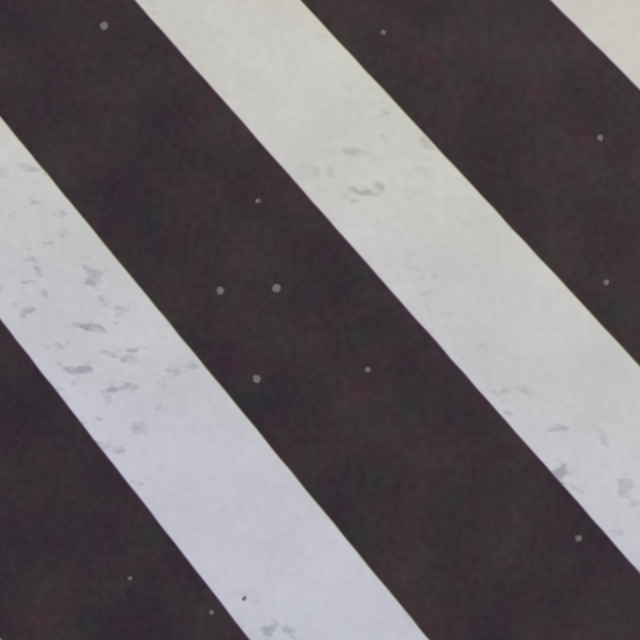
Give the GLSL for this pattern, as a Shadertoy shader.

```glsl
// Pale painted diagonal bands on dark asphalt, seen in slight perspective.
// The bands fan out from a far vanishing point and repeat with fract();
// gradient noise mottles both surfaces and a jittered grid scatters specks.

const vec2  VANISHING_POINT = vec2(-4.866, 6.755);
const float PAINT_SHARE = 0.409;   // painted part of each repeat
const float EDGE_SOFTNESS = 0.0028;

vec2 hash2(vec2 p) {
    vec3 q = fract(p.xyx * vec3(0.1031, 0.1030, 0.0973));
    q += dot(q, q.yzx + 33.33);
    return fract((q.xx + q.yz) * q.zy);
}

float gradientDot(vec2 cell, vec2 offset) {
    float angle = 6.2832 * hash2(cell).x;
    return dot(vec2(cos(angle), sin(angle)), offset);
}

float gradientNoise(vec2 p) {
    vec2 i = floor(p), f = fract(p), e = vec2(1.0, 0.0);
    vec2 u = f * f * f * (f * (f * 6.0 - 15.0) + 10.0);
    float low  = mix(gradientDot(i, f), gradientDot(i + e.xy, f - e.xy), u.x);
    float high = mix(gradientDot(i + e.yx, f - e.yx),
                     gradientDot(i + e.xx, f - e.xx), u.x);
    return mix(low, high, u.y);
}

float fbm(vec2 p, int octaves) {
    float sum = 0.0, amplitude = 1.0;
    for (int i = 0; i < octaves; i++) {
        sum += amplitude * gradientNoise(p);
        p = mat2(1.6, 1.2, -1.2, 1.6) * p + 17.3;
        amplitude *= 0.55;
    }
    return sum;
}

// Band number across the fan, foreshortened toward the upper right
float bandCoordinate(vec2 p) {
    float slope = (VANISHING_POINT.y - p.y) / (p.x - VANISHING_POINT.x);
    float across = 6.8956 - 5.366 * slope;
    return 1.1313 * across / (1.0 - 0.0998 * across);
}

// One small jittered dot in a few of the grid cells
float specks(vec2 p, float cells, float chance, float seed, float pixel) {
    vec2 cell = floor(p * cells);
    vec2 pick = hash2(cell + seed);
    vec2 centre = (cell + 0.2 + 0.6 * hash2(cell + seed + 41.0)) / cells;
    float radius = mix(0.003, 0.0065, pick.y);
    float dist = length(p - centre) + 0.002 * gradientNoise(p * 160.0);
    float blur = max(0.0025, pixel);
    return step(pick.x, chance) * (1.0 - smoothstep(radius - blur, radius + blur, dist));
}

vec3 asphalt(vec2 p, float pixel) {
    float light = clamp(0.5 + 0.35 * (p.x + p.y - 1.0) + 0.55 * fbm(p * 7.0, 4), 0.0, 1.0);
    vec3 color = mix(vec3(0.195, 0.168, 0.197), vec3(0.258, 0.222, 0.225), light);
    color += vec3(0.022, -0.008, 0.004) * fbm(p * 15.0 + 31.0, 3);
    color += vec3(-0.012, 0.012, 0.004) * fbm(p * 22.0 + 67.0, 3);
    color += 0.022 * fbm(p * 75.0, 2);
    float dots = specks(p, 8.0, 0.16, 5.0, pixel);
    return mix(color, vec3(0.55, 0.53, 0.53), 0.7 * dots);
}

vec3 paint(vec2 p, float pixel) {
    float warmth = smoothstep(0.1, 0.95, p.y * 0.8 + p.x * 0.25);
    vec3 color = mix(vec3(0.752, 0.757, 0.802), vec3(0.786, 0.780, 0.752), warmth);
    color += 0.025 * fbm(p * 6.0 + 11.0, 3) + 0.018 * fbm(p * 65.0, 2);
    // Faint scuffs gathered in patches
    float patches = smoothstep(-0.15, 0.35, gradientNoise(p * 4.0 + 53.0));
    float scuffs = smoothstep(0.18, 0.65, fbm(vec2(p.x + 0.4 * p.y, p.y) * vec2(20.0, 32.0), 3));
    color -= vec3(0.13, 0.13, 0.12) * scuffs * patches;
    float dots = specks(p, 7.0, 0.12, 23.0, pixel);
    return mix(color, vec3(0.25, 0.23, 0.24), 0.75 * dots);
}

void mainImage(out vec4 fragColor, in vec2 fragCoord) {
    vec2 p = fragCoord / iResolution.y;
    float pixel = 1.0 / iResolution.y;

    // Signed distance to the nearest band edge, positive inside the paint
    float band = bandCoordinate(p);
    float perUnit = length(vec2(dFdx(band), dFdy(band))) * iResolution.y;
    float side = fract(band - 0.5 * PAINT_SHARE + 0.5) - 0.5;
    float inside = (0.5 * PAINT_SHARE - abs(side)) / perUnit;
    inside += 0.0012 * gradientNoise(p * 24.0);
    float softness = max(EDGE_SOFTNESS, 0.8 * pixel);
    float coverage = smoothstep(-softness, softness, inside);

    vec3 color = mix(asphalt(p, pixel), paint(p, pixel), coverage);

    // Thin colour fringe: olive above each band, violet below
    float fringe = exp(-pow(inside / 0.006, 2.0));
    vec3 tint = side > 0.0 ? vec3(0.004, 0.008, -0.030) : vec3(0.008, -0.012, 0.018);
    color += tint * fringe;

    fragColor = vec4(clamp(color, 0.0, 1.0), 1.0);
}
```
